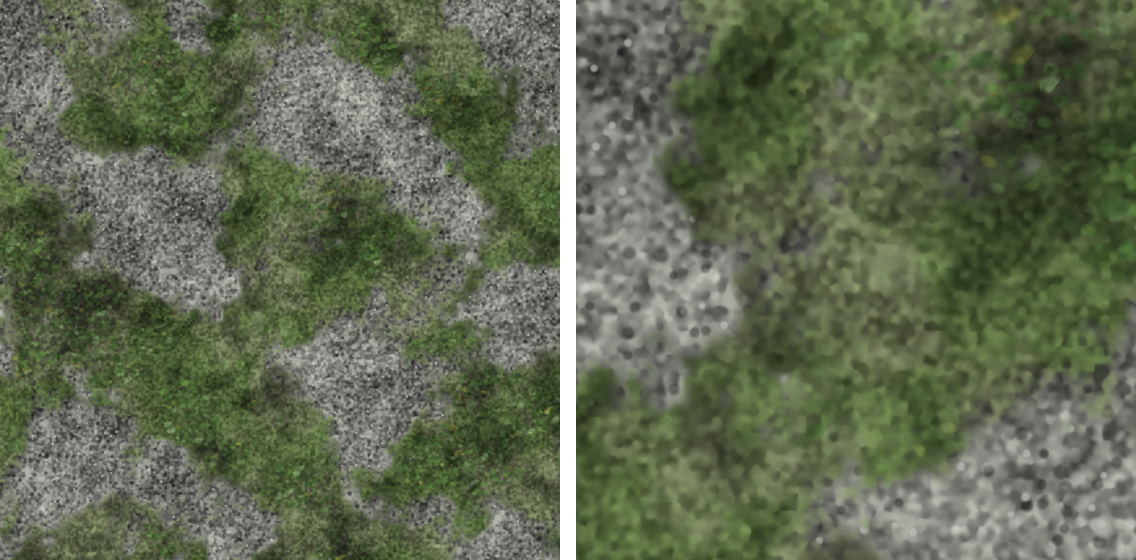
Left, the full canvas; right, a detail of the centre.
This texture is drawn by a Shadertoy shader. Its source:

```glsl
const float TAU = 6.2831853;

vec2 hash2(vec2 cell) {
    vec3 q = fract(cell.xyx * vec3(0.1031, 0.1030, 0.0973));
    q += dot(q, q.yzx + 33.33);
    return fract((q.xx + q.yz) * q.zy);
}

mat2 rotation(float angle) {
    float c = cos(angle), s = sin(angle);
    return mat2(c, s, -s, c);
}

// Cellular noise: x = nearest distance, y = nearest id, z = blended ids
vec3 cells(vec2 p) {
    vec2 base = floor(p);
    float nearest = 9.0, id = 0.0, total = 0.0005, blend = 0.00025;
    for (int j = -1; j <= 1; j++)
    for (int i = -1; i <= 1; i++) {
        vec2 cell = base + vec2(i, j);
        vec2 offset = cell + 0.15 + 0.7 * hash2(cell) - p;
        float value = hash2(cell + 57.0).x;
        float d2 = dot(offset, offset);
        float weight = pow(max(1.0 - d2 / 1.3, 0.0), 3.0);
        total += weight;
        blend += weight * value;
        if (d2 < nearest) { nearest = d2; id = value; }
    }
    return vec3(sqrt(nearest), id, blend / total);
}

float fbm(vec2 p, int octaves) {
    float sum = 0.0, norm = 0.0, amp = 0.5;
    for (int i = 0; i < octaves; i++) {
        sum += amp * cells(p).z;
        norm += amp;
        amp *= 0.55;
        p = rotation(0.6) * p * 2.03 + 19.0;
    }
    return sum / norm;
}

float wave(vec2 p, vec2 freq, float phase) {
    return cos(TAU * (dot(p, freq) - phase));
}

// Broad diagonal bands of bare ground, positive where rock shows
float bareGround(vec2 p) {
    return wave(p, vec2(2, 2), 0.74) + 0.6 * wave(p, vec2(2, -1), 0.05)
         + 0.7 * wave(p, vec2(1, -2), 0.05) + 0.4 * wave(p, vec2(2, -3), 0.75);
}

// Scattered round spots; share is the fraction of cells that carry one
float spots(vec2 p, float scale, float radius, float share) {
    vec3 c = cells(p * scale);
    float size = radius * (0.6 + 0.4 * fract(c.y * 91.0));
    return smoothstep(size, size * 0.4, c.x) * step(1.0 - share, c.y);
}

// x = leaf coverage, y = leaf id
vec2 leaves(vec2 p, vec2 scale, float angle, float share) {
    vec3 c = cells(rotation(angle) * p * scale + 31.0);
    float keep = smoothstep(1.0 - share, 1.08 - share, c.y);
    return vec2(smoothstep(0.6, 0.25, c.x) * keep, fract(c.y * 37.0));
}

vec3 leafColor(float id) {
    vec3 color = mix(vec3(0.25, 0.37, 0.20), vec3(0.40, 0.55, 0.25), id);
    color = mix(color, vec3(0.45, 0.56, 0.37), smoothstep(0.7, 0.8, id));
    return mix(color, vec3(0.52, 0.54, 0.24), smoothstep(0.93, 0.96, id));
}

vec3 rockColor(vec2 p, float relief, float grain) {
    float broad = fbm(p * 15.0 + 7.0, 4);
    float tone = 0.465 + 0.42 * (broad - 0.5) + 0.45 * relief + 0.34 * (grain - 0.5);
    vec3 color = tone * vec3(0.99, 1.0, 0.945);

    // Dark pits, pale stones and tiny chips
    color *= 1.0 - 0.35 * spots(p + 3.1, 85.0, 0.5, 0.22);
    float cluster = smoothstep(0.46, 0.6, broad);
    vec2 rough = p + 0.006 * (vec2(grain, broad) - 0.5);
    color = mix(color, vec3(0.69, 0.70, 0.66), 0.8 * cluster * spots(rough, 30.0, 0.34, 0.16));
    return mix(color, vec3(0.74, 0.75, 0.73), 0.7 * spots(p + 5.7, 105.0, 0.4, 0.06));
}

vec3 mossColor(vec2 p, float relief, float grain) {
    float patches = fbm(p * 20.0 + 43.0, 3);
    float tone = 0.52 + 0.7 * (patches - 0.5) + 0.8 * relief + 0.75 * (grain - 0.5);
    vec3 olive = mix(vec3(0.23, 0.25, 0.165), vec3(0.54, 0.58, 0.43), tone);
    vec3 green = mix(vec3(0.18, 0.24, 0.12), vec3(0.45, 0.54, 0.32), tone);
    return mix(olive, green, smoothstep(0.4, 0.62, fbm(p * 11.0 + 5.0, 3)));
}

void mainImage(out vec4 fragColor, in vec2 fragCoord) {
    vec2 p = fragCoord / iResolution.y;

    // Shared fine structure, lit from the upper left
    float height = fbm(p * 48.0, 3);
    float relief = height - fbm((p + vec2(-0.003, 0.004)) * 48.0, 3);
    float grain = cells(p * 215.0).z;

    // Ragged plant cover over the rock
    float ragged = 4.2 * (fbm(p * 8.0 + 11.0, 4) - 0.5);
    float cover = 0.12 - 0.55 * bareGround(p) + ragged;
    float moss = smoothstep(-0.3, 0.35, cover + 1.1 * (height - 0.5) + 0.4 * (grain - 0.5));
    vec3 color = mix(rockColor(p, relief, grain), mossColor(p, relief, grain), moss);

    // Shrubs: shaded hollows below, leafy sprays above
    float shrub = smoothstep(0.46, 0.62, fbm(p * 10.0 + 71.0, 3)) * smoothstep(0.0, 0.6, cover);
    float hollow = smoothstep(0.47, 0.68, fbm(p * 17.0 + 23.0, 3)) * moss;
    color *= 1.0 - 0.3 * hollow - 0.2 * shrub;
    vec2 small = leaves(p, vec2(85.0, 125.0), 0.3, 0.5);
    vec2 large = leaves(p + 0.37, vec2(52.0, 88.0), -0.4, 0.42);
    float light = 0.92 + 0.7 * relief + 0.45 * (grain - 0.5) - 0.22 * hollow;
    color = mix(color, leafColor(small.y) * light, 0.75 * small.x * max(shrub, 0.25 * moss));
    color = mix(color, leafColor(large.y) * light, 0.85 * large.x * shrub);

    fragColor = vec4(clamp(color, 0.0, 1.0), 1.0);
}
```
